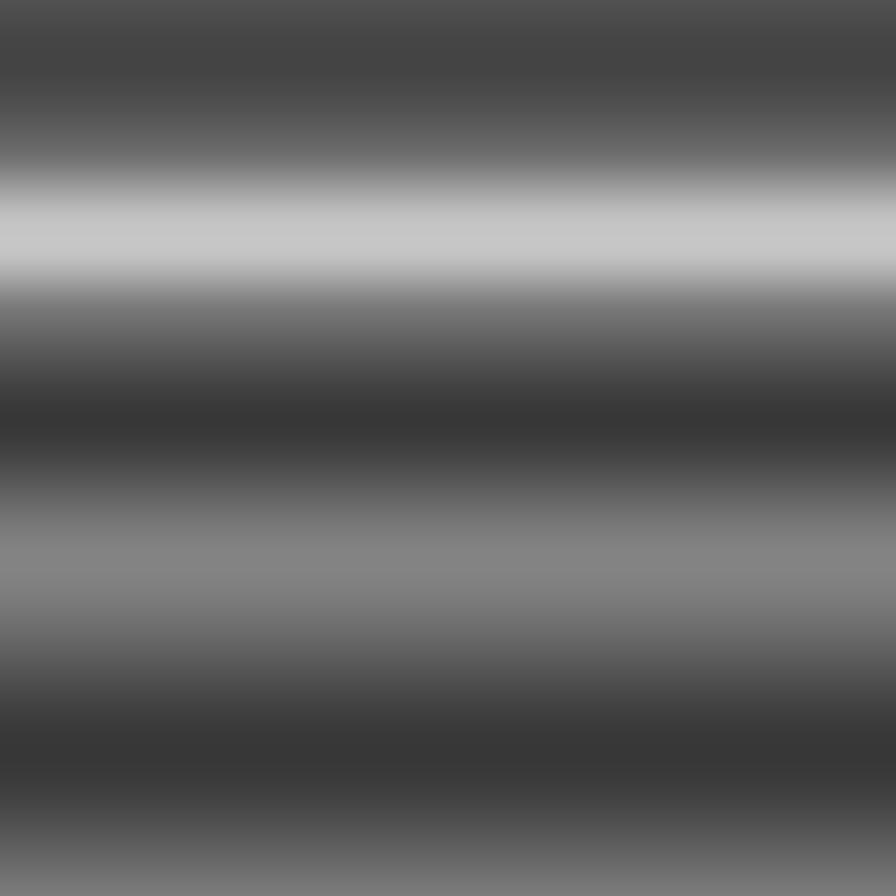
A Shadertoy shader for this texture:

```glsl
// Ramps from bottom to top: start height, end height, change in brightness
const int RAMP_COUNT = 6;
const vec3 RAMPS[RAMP_COUNT] = vec3[RAMP_COUNT](
    vec3(-0.055, 0.160, -0.325),
    vec3( 0.160, 0.375,  0.300),
    vec3( 0.375, 0.534, -0.300),
    vec3( 0.525, 0.720,  0.345),
    vec3( 0.733, 0.935, -0.295),
    vec3( 0.935, 1.052,  0.095));
const float BASE_LEVEL = 0.54;

// Bright sheen on the upper band
const vec2 SHEEN_RISE = vec2(0.651, 0.727);
const vec2 SHEEN_FALL = vec2(0.746, 0.837);
const float SHEEN_GAIN = 0.215;

// Broad light and dark bands
float bandLevel(float height) {
    float level = BASE_LEVEL;
    for (int i = 0; i < RAMP_COUNT; i++) {
        level += RAMPS[i].z * smoothstep(RAMPS[i].x, RAMPS[i].y, height);
    }
    return level;
}

// Narrow highlight with soft, uneven shoulders
float sheen(float height) {
    float rise = smoothstep(SHEEN_RISE.x, SHEEN_RISE.y, height);
    float fall = smoothstep(SHEEN_FALL.x, SHEEN_FALL.y, height);
    return SHEEN_GAIN * rise * (1.0 - fall);
}

void mainImage(out vec4 fragColor, in vec2 fragCoord) {
    float height = fragCoord.y / iResolution.y;
    float grey = bandLevel(height) + sheen(height);
    fragColor = vec4(vec3(grey), 1.0);
}
```
